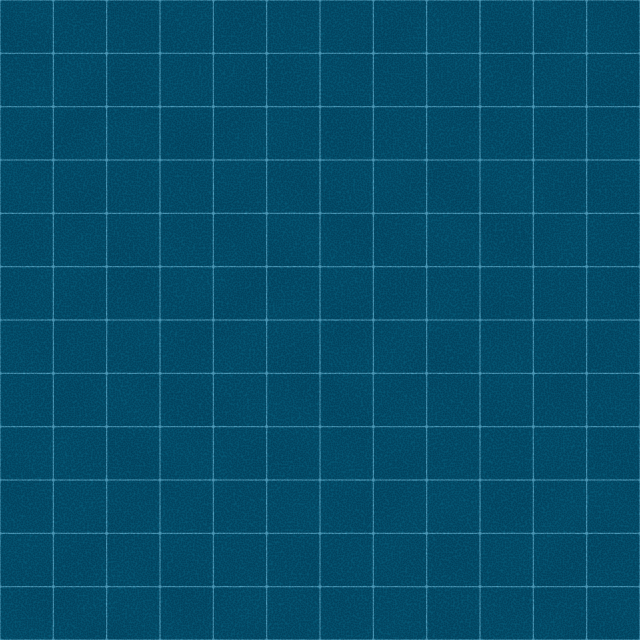
A WebGL 2 fragment shader for this pattern:

```glsl
#version 300 es
precision highp float;
// A blueprint-like sheet: a 12 by 12 grid of thin pale lines with small
// diamond dots at the crossings, on deep blue paper. Wrapped cellular noise
// gives the paper its grain and makes the lines slightly worn.

uniform vec2 u_resolution;
out vec4 fragColor;

// Integer hash of a lattice cell, two values from 0 to 1
vec2 hash2(ivec2 cell) {
  uvec2 q = uvec2(cell) * uvec2(1597u, 3812u) + uvec2(71u, 139u);
  uint n = (q.x ^ (q.y * 7919u)) * 74763u;
  n = (n ^ (n >> 15u)) * 28411u;
  n ^= n >> 13u;
  n *= 60493u;
  n ^= n >> 16u;
  return vec2(n & 65535u, n >> 16u) / 65535.0;
}

// Distance to the nearest scattered point, wrapping after 'count' cells
float cellular(vec2 uv, int count) {
  vec2 p = uv * float(count);
  ivec2 base = ivec2(floor(p));
  vec2 local = fract(p);
  float nearest = 2.0;
  for (int y = -1; y <= 1; y++) {
    for (int x = -1; x <= 1; x++) {
      ivec2 offset = ivec2(x, y);
      ivec2 wrapped = (base + offset + count) % count;
      vec2 point = vec2(offset) + hash2(wrapped);
      nearest = min(nearest, length(point - local));
    }
  }
  return nearest;
}

// Antialiased coverage of a shape from its signed distance
float coverage(float dist, float pixel) {
  return clamp(0.5 - dist / pixel, 0.0, 1.0);
}

void main() {
  vec2 uv = gl_FragCoord.xy / u_resolution;
  float pixel = 1.0 / min(u_resolution.x, u_resolution.y);

  // Paper with fine grain and a very faint broad mottling
  float grain = clamp(cellular(uv, 320) * 1.1, 0.0, 1.0);
  vec2 wave = 6.2831853 * uv;
  float mottle = sin(wave.x * 5.0 + 2.0 * sin(wave.y * 3.0))
               + sin(wave.y * 7.0 + 2.0 * sin(wave.x * 4.0));
  float tone = clamp(grain + 0.03 * mottle, 0.0, 1.0);
  vec3 color = mix(vec3(0.005, 0.25, 0.36), vec3(0.018, 0.34, 0.455), tone);

  // Distance to the nearest grid line on each axis
  vec2 toLine = abs(fract(uv * 12.0 + 0.5) - 0.5) / 12.0;
  float line = coverage(min(toLine.x, toLine.y) - 0.0009, pixel);
  float wear = mix(0.48, 0.88, grain);

  // Soft diamond dots where the lines cross
  float diamond = toLine.x + toLine.y;
  float dot0 = 1.0 - smoothstep(0.0015, 0.0055, diamond);

  vec3 lineColor = vec3(0.38, 0.68, 0.80);
  color = mix(color, lineColor, max(line * wear, dot0 * 0.75));
  fragColor = vec4(color, 1.0);
}
```
